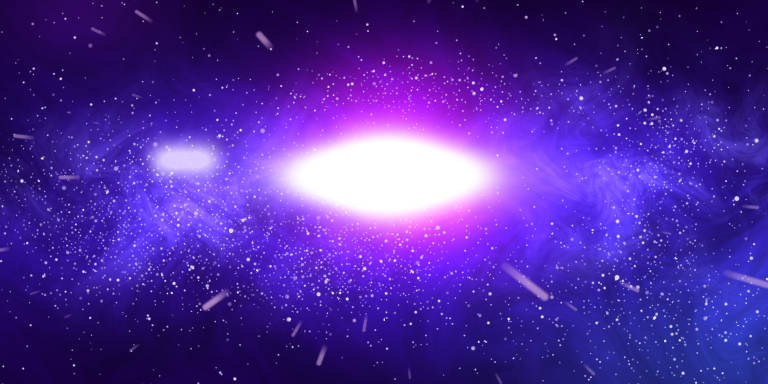
A Shadertoy shader for this background:

```glsl
const vec2 CORE = vec2(1.01, 0.542);
const vec3 NIGHT = vec3(0.075, 0.0, 0.19);
const vec3 INDIGO = vec3(0.11, 0.065, 0.53);
const vec3 AZURE = vec3(0.07, 0.19, 0.36);
const vec3 VIOLET = vec3(0.21, 0.08, 0.31);
const vec3 MAGENTA = vec3(0.58, 0.02, 0.48);
const vec3 LILAC = vec3(0.88, 0.84, 1.0);
const vec3 WARM = vec3(0.84, 0.67, 0.88);

float hash(vec2 p) {
    return fract(sin(dot(p, vec2(127.1, 311.7))) * 43758.5);
}

mat2 rotation(float angle) {
    float c = cos(angle), s = sin(angle);
    return mat2(c, s, -s, c);
}

// Elliptical gaussian falloff
float glow(vec2 p, vec2 center, vec2 size) {
    vec2 q = (p - center) / size;
    return exp(-dot(q, q));
}

// Horizontal bar of light with blunt ends
float bar(vec2 p, vec2 center, vec2 size) {
    vec2 q = (p - center) / size;
    q *= q;
    return exp(-q.x * q.x - q.y);
}

// Warped, layered sines in the range 0 to 1
float clouds(vec2 p) {
    float sum = 0.0, weight = 0.21;
    mat2 turn = rotation(0.9);
    for (int i = 0; i < 7; i++) {
        p += 0.5 * sin(p.yx * 1.3 + float(i));
        sum += weight * sin(p.x + sin(p.y * 1.2));
        p = turn * p * 1.75 + 3.1;
        weight *= 0.75;
    }
    return clamp(0.5 + sum, 0.0, 1.0);
}

// One jittered round speck per cell, kept with the given density
float specks(vec2 p, float scale, float density, float pixel) {
    vec2 q = rotation(scale) * p * scale;
    vec2 cell = floor(q);
    vec2 jitter = vec2(hash(cell + 3.7), hash(cell + 8.3));
    float size = hash(cell + 5.1);
    float radius = mix(0.1, 0.22, size * size);
    float d = length(q - cell - mix(vec2(0.25), vec2(0.75), jitter));
    float soft = max(0.08, pixel * scale);
    float kept = step(hash(cell), density);
    return kept * smoothstep(radius + soft, radius - soft, d) * mix(0.35, 1.2, hash(cell + 1.9));
}

// Soft capsule aligned with the direction away from the core
float streak(vec2 p, vec2 center, float halfLength, float width) {
    vec2 dir = normalize(center - CORE);
    vec2 q = p - center;
    float along = dot(q, dir);
    float across = dot(q, vec2(-dir.y, dir.x));
    float d = length(vec2(max(abs(along) - halfLength, 0.0), across));
    float fade = smoothstep(-1.8, 0.3, along / halfLength);
    return smoothstep(width, width * 0.25, d) * fade;
}

// Smaller streaks scattered around the outer ellipse
float debris(vec2 p) {
    float sum = 0.0;
    for (int i = 0; i < 30; i++) {
        float n = float(i);
        float angle = n * 2.4 + 0.4;
        float reach = mix(0.72, 1.15, hash(vec2(n, 2.0)));
        vec2 center = CORE + vec2(0.98, 0.5) * reach * vec2(cos(angle), sin(angle));
        float size = hash(vec2(n, 6.0));
        sum += streak(p, center, mix(0.008, 0.024, size), mix(0.004, 0.008, size)) * mix(0.2, 0.55, size);
    }
    return sum;
}

vec3 nebula(vec2 p) {
    float mist = clouds(p * 6.0);
    float wisps = clouds(p * 11.0 + 4.0);
    float sides = glow(p, vec2(0.45, 0.48), vec2(0.42, 0.2));
    sides += glow(p, vec2(1.7, 0.54), vec2(0.36, 0.25));
    vec3 col = NIGHT * mix(0.75, 1.15, mist);
    col += INDIGO * glow(p, vec2(1.1, 0.46), vec2(1.3, 0.34)) * mix(0.65, 1.25, mist);
    col += sides * vec3(0.17, 0.18, 0.32) * mix(0.0, 1.45, wisps * wisps + 0.2 * mist);
    col += AZURE * glow(p, vec2(1.95, 0.06), vec2(0.55, 0.3)) * mix(0.75, 1.2, mist);
    col += vec3(0.1, 0.02, 0.14) * glow(p, vec2(0.23, 0.97), vec2(0.22, 0.13));
    col += VIOLET * glow(p, CORE - vec2(0.0, 0.05), vec2(0.62, 0.25)) * mix(0.8, 1.2, wisps);
    return col;
}

void mainImage(out vec4 fragColor, in vec2 fragCoord) {
    float pixel = 1.0 / iResolution.y;
    vec2 p = fragCoord * pixel;
    p.x *= 2.0 * iResolution.y / iResolution.x;
    vec3 col = nebula(p);

    // Coloured halos around the core
    col += MAGENTA * glow(p, vec2(1.03, 0.65), vec2(0.27, 0.2));
    col += MAGENTA * 0.6 * glow(p, vec2(1.08, 0.43), vec2(0.24, 0.13));
    col += vec3(0.25, 0.34, 0.3) * bar(p, CORE, vec2(0.42, 0.1));

    // Dust gathers in clusters on both sides, below and above
    float dust = glow(p, vec2(0.36, 0.46), vec2(0.34, 0.2));
    dust += glow(p, vec2(0.88, 0.31), vec2(0.4, 0.13));
    dust += glow(p, vec2(1.72, 0.58), vec2(0.14, 0.19));
    dust += 0.9 * glow(p, vec2(1.12, 0.76), vec2(0.28, 0.07));
    dust += 0.5 * glow(p, vec2(1.75, 0.2), vec2(0.25, 0.2));
    dust *= mix(0.5, 1.4, clouds(p * 9.0 + 1.0));
    float density = 0.025 + 0.45 * min(dust, 1.2);
    float points = specks(p, 95.0, density, pixel) * 0.85;
    points += specks(p, 58.0, density * 0.85, pixel);
    points += specks(p, 36.0, density * 0.4, pixel);
    col = mix(col, LILAC, min(points, 0.98));

    // Large and small flying fragments
    float shards = 0.7 * streak(p, vec2(1.367, 0.267), 0.065, 0.016);
    shards += 0.75 * streak(p, vec2(0.563, 0.22), 0.034, 0.013);
    shards += 0.65 * streak(p, vec2(0.69, 0.893), 0.022, 0.013);
    shards += 0.6 * streak(p, vec2(1.945, 0.273), 0.055, 0.013);
    shards += 0.6 * streak(p, vec2(0.838, 0.075), 0.022, 0.01);
    col = mix(col, WARM, min(shards + debris(p), 0.85));

    // Side flare and overexposed core
    float flare = 1.1 * bar(p, vec2(0.482, 0.583), vec2(0.09, 0.044));
    col = mix(col, vec3(0.9, 0.84, 1.0), min(flare, 0.92));
    float heart = 1.45 * glow(p, CORE, vec2(0.16, 0.12));
    heart += 1.25 * bar(p, CORE, vec2(0.29, 0.068));
    col = mix(col, vec3(1.0), smoothstep(0.0, 1.15, heart));
    fragColor = vec4(clamp(col, 0.0, 1.0), 1.0);
}
```
